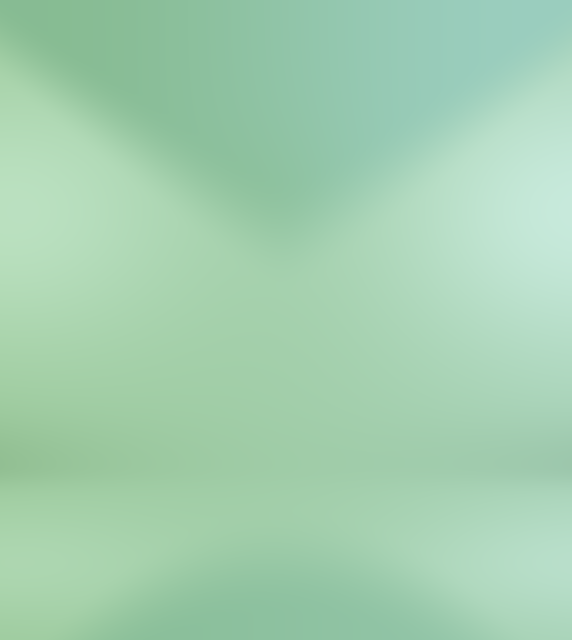
Give the GLSL for this background, as a Shadertoy shader.

```glsl
// Soft green studio room: V-shaped ceiling, glowing side walls and a shaded floor.

const vec3 WALL_LEFT     = vec3(0.61, 0.79, 0.61);
const vec3 WALL_RIGHT    = vec3(0.65, 0.82, 0.71);
const vec3 CEILING_LEFT  = vec3(0.53, 0.735, 0.575);
const vec3 CEILING_RIGHT = vec3(0.605, 0.805, 0.745);
const vec3 FLOOR_LEFT    = vec3(0.525, 0.735, 0.575);
const vec3 FLOOR_RIGHT   = vec3(0.585, 0.78, 0.68);
const vec3 GLOW_LEFT     = vec3(0.12, 0.09, 0.14);
const vec3 GLOW_RIGHT    = vec3(0.13, 0.095, 0.15);

// Elliptical falloff: one at the center, fading with the given radii.
float softSpot(vec2 p, vec2 center, vec2 radii) {
    vec2 q = (p - center) / radii;
    return exp(-dot(q, q));
}

// Coverage of the ceiling, with a rounded tip and a blur that widens inward.
float ceilingMask(vec2 p) {
    float side = sqrt(pow(p.x - 0.5, 2.0) + 0.0016);
    float edge = 0.67 + 0.6 * side;
    float blur = mix(0.16, 0.10, min(2.0 * side, 1.0));
    return smoothstep(-blur, 0.03, p.y - edge);
}

// Dark arch rising from the bottom edge.
float floorMask(vec2 p) {
    float bend = 1.1 * pow(p.x - 0.5, 2.0);
    return smoothstep(0.21, 0.04, p.y + bend);
}

// Shadow where wall meets floor: long above, short below, strongest at the sides.
float horizonShadow(vec2 p) {
    float offset = p.y - 0.27;
    float height = offset > 0.0 ? 0.075 : 0.03;
    float sides = pow(abs(2.0 * p.x - 1.0), 2.0);
    return exp(-pow(offset / height, 2.0)) * mix(0.008, 0.05, sides);
}

// Wall light and its weaker floor reflection at one side.
float sideGlow(vec2 p, float x) {
    float wall = softSpot(p, vec2(x, 0.67), vec2(0.33, 0.23));
    float reflection = softSpot(p, vec2(x, 0.12), vec2(0.32, 0.10));
    return wall + 0.55 * reflection;
}

void mainImage(out vec4 fragColor, in vec2 fragCoord) {
    vec2 uv = fragCoord / iResolution.xy;

    // Walls, side lights and horizon
    vec3 color = mix(WALL_LEFT, WALL_RIGHT, uv.x);
    color += GLOW_LEFT * sideGlow(uv, 0.0);
    color += GLOW_RIGHT * sideGlow(uv, 1.0);
    color -= horizonShadow(uv);

    // Floor shade
    color = mix(color, mix(FLOOR_LEFT, FLOOR_RIGHT, uv.x), floorMask(uv));

    // Ceiling, slightly greener toward its tip
    vec3 ceiling = mix(CEILING_LEFT, CEILING_RIGHT, smoothstep(0.05, 0.95, uv.x));
    ceiling -= vec3(0.01, 0.01, 0.035) * softSpot(uv, vec2(0.48, 0.66), vec2(0.16, 0.14));
    color = mix(color, ceiling, ceilingMask(uv));

    fragColor = vec4(color, 1.0);
}
```
